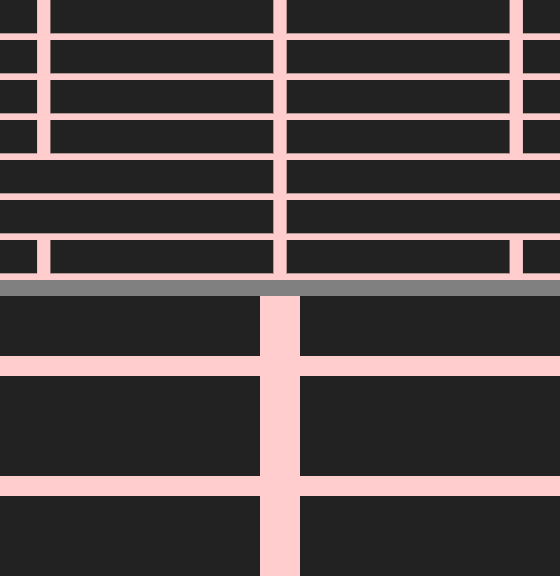
Top, the full canvas; bottom, a detail of the centre.
This pattern is drawn by a WebGL 2 fragment shader. Its source:

```glsl
#version 300 es
precision highp float;

uniform vec2 u_resolution;
out vec4 fragColor;

const vec3 BRICK_COLOR = vec3(0.133);
const vec3 MORTAR_COLOR = vec3(1.0, 0.805, 0.805);

const float ROWS = 7.0;
const float BED_WIDTH = 1.0 / 42.0;    // horizontal joints
const float JOINT_WIDTH = 1.0 / 21.0;  // vertical joints
const float JOINT_PITCH = 0.84375;

// Distance to the nearest of evenly spaced lines, one centred on zero
float repeatedLine(float x, float pitch, float width) {
    float offset = x - pitch * round(x / pitch);
    return abs(offset) - 0.5 * width;
}

// Share of a pixel covered by a shape at signed distance d
float coverage(float d, float pixel) {
    return clamp(0.5 - d / pixel, 0.0, 1.0);
}

// Every second joint is left out of the long courses, rows 1 and 2
float jointPresent(float column, float row) {
    bool alternate = mod(column, 2.0) > 0.5;
    bool longCourse = row > 0.5 && row < 2.5;
    return alternate && longCourse ? 0.0 : 1.0;
}

void main() {
    float pixel = 1.0 / u_resolution.y;
    vec2 p = gl_FragCoord.xy * pixel;
    p.x -= 0.5 * u_resolution.x * pixel;

    // Each bed sits at the bottom of its row; rows change at its middle
    float rowHeight = 1.0 / ROWS;
    float bedY = p.y - 0.5 * BED_WIDTH;
    float row = floor(bedY / rowHeight);
    float column = round(p.x / JOINT_PITCH);

    float bed = coverage(repeatedLine(bedY, rowHeight, BED_WIDTH), pixel);
    float joint = coverage(repeatedLine(p.x, JOINT_PITCH, JOINT_WIDTH), pixel);
    joint *= jointPresent(column, row);

    float mortar = max(bed, joint);
    fragColor = vec4(mix(BRICK_COLOR, MORTAR_COLOR, mortar), 1.0);
}
```
